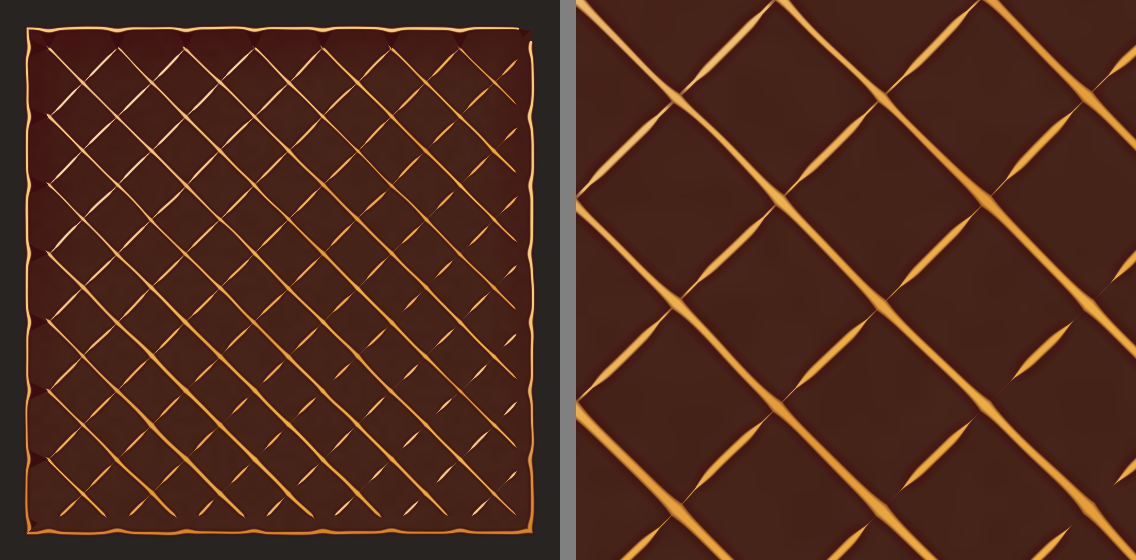
Left, the full canvas; right, a detail of the centre.
Reproduce this pattern procedurally as a WebGL 1 fragment shader.

```glsl
precision mediump float;
// Dark brown panel with a worn diagonal gold lattice inside a thin scalloped gold frame.
uniform vec2 u_resolution;

const float PITCH = 0.1224;                  // node spacing across and down
const vec2 NODE = vec2(0.2096, 0.9141);      // one lattice crossing
const vec3 GROUND = vec3(0.155, 0.142, 0.135);
const vec3 BROWN = vec3(0.275, 0.138, 0.095);
const vec3 WINE = vec3(0.255, 0.055, 0.065);
const vec3 RUST = vec3(0.53, 0.29, 0.13);
const vec3 ORANGE = vec3(0.84, 0.52, 0.15);
const vec3 GOLD = vec3(0.97, 0.76, 0.32);
const vec3 CREAM = vec3(0.95, 0.86, 0.69);

float hash(vec2 p) {
  return fract(sin(dot(p, vec2(127.1, 311.7))) * 4375.85);
}

float noise(vec2 p) {
  vec2 i = floor(p), f = fract(p);
  f = f * f * (3.0 - 2.0 * f);
  return mix(mix(hash(i), hash(i + vec2(1.0, 0.0)), f.x),
             mix(hash(i + vec2(0.0, 1.0)), hash(i + 1.0), f.x), f.y);
}

float boxDistance(vec2 p, float halfSize) {
  vec2 q = abs(p) - halfSize;
  return length(max(q, 0.0)) + min(max(q.x, q.y), 0.0);
}

float toInteger(float x) {
  return abs(fract(x + 0.5) - 0.5);
}

float stroke(float d, float halfWidth, float aa) {
  return smoothstep(-aa, aa, halfWidth - d);
}

// Lays a stroke with a dark halo, a rusty edge and a bright core.
vec3 gild(vec3 base, vec3 tone, float d, float halfWidth, float aa) {
  float halo = smoothstep(0.007, 0.0, d - halfWidth) * smoothstep(-0.001, 0.002, halfWidth);
  vec3 c = mix(base, WINE, 0.55 * halo);
  vec3 metal = mix(tone, RUST, smoothstep(0.35, 1.1, d / max(halfWidth, 0.0005)));
  return mix(c, metal, stroke(d, halfWidth, aa));
}

// Half width of a rising dash; t runs from its lower to its upper node.
float dashWidth(float t, float wear, float jitter) {
  float gap = wear * (0.12 + 0.16 * jitter);
  float taper = smoothstep(0.0, 0.3, t - gap) * smoothstep(0.0, 0.3, 1.0 - t - 0.4 * gap);
  return 0.0034 * max(taper, 0.6 * (1.0 - wear)) - 0.0008;
}

// Half width of a falling strand, swollen at its nodes.
float strandWidth(float t, float swell, float grain) {
  float nodeNear = pow(abs(2.0 * t - 1.0), 5.0);
  return 0.0019 + 0.0017 * nodeNear + 0.0014 * swell + 0.0012 * (grain - 0.5);
}

vec3 drawLattice(vec3 base, vec2 uv, float aa) {
  vec2 p = (uv - NODE) / PITCH;
  p += 0.025 * (vec2(noise(p * 2.3), noise(p * 2.3 + 31.0)) - 0.5);
  float a = p.x + p.y, b = p.x - p.y;
  float toDistance = PITCH * 0.7071;
  float slope = uv.x - uv.y;
  float pale = smoothstep(0.1, -0.6, slope);
  float wear = smoothstep(-0.3, 0.4, slope);

  // Strands narrow to nothing before they reach the frame.
  float trim = 0.006 * smoothstep(-0.012, 0.004, boxDistance(uv - vec2(0.503, 0.497), 0.425));

  float jitter = hash(vec2(floor(a), floor(b + 0.5)));
  float dash = dashWidth(fract(a), wear, jitter) - trim;
  vec3 dashTone = mix(mix(ORANGE, GOLD, 0.65), CREAM, max(pale, 0.7 * smoothstep(0.2, 0.6, slope)));
  vec3 c = gild(base, dashTone, toInteger(b) * toDistance, dash, aa);

  float swell = smoothstep(0.8, 0.2, uv.y) * smoothstep(0.65, 0.3, abs(uv.x - 0.45) + 0.2);
  float strand = strandWidth(fract(b), swell, noise(vec2(b, floor(a + 0.5) * 7.0))) - trim;
  float shine = 0.25 + 0.55 * noise(p * 1.4 + 9.0);
  vec3 strandTone = mix(mix(ORANGE, GOLD, shine), CREAM, 0.6 * pale);
  return gild(c, strandTone, toInteger(a) * toDistance, strand, aa);
}

void main() {
  vec2 uv = gl_FragCoord.xy / u_resolution;
  float aa = 0.9 / min(u_resolution.x, u_resolution.y);
  vec2 q = uv - vec2(0.4995, 0.499);
  vec2 p = (uv - NODE) / PITCH;

  // Scalloped panel edge, pinched inward beside each lattice node.
  bool upright = abs(q.x) > abs(q.y);
  float along = toInteger(upright ? p.y : p.x);
  float cusp = exp(-along * along * 60.0);
  float ripple = 0.003 * (noise(uv * 19.0) - 0.5);
  float edge = boxDistance(q, 0.451) + 0.004 * cusp + ripple;

  // Panel shade: wine red toward the rim and the upper left.
  float rim = smoothstep(-0.11, 0.0, edge);
  float corner = smoothstep(0.35, 1.0, uv.y - uv.x + 0.25);
  vec3 panel = mix(BROWN, WINE, clamp(0.5 * rim * uv.y + 0.25 * corner, 0.0, 0.8));
  panel += 0.012 * (noise(uv * 60.0) - 0.5);
  panel = drawLattice(panel, uv, aa);

  // Dark wedges hang from the top and left sides.
  float topLeft = step(abs(q.x), q.y) + step(abs(q.y), -q.x);
  float wedge = along * PITCH - 0.55 * edge - 0.018;
  panel = mix(panel, WINE * 0.9, min(topLeft, 1.0) * smoothstep(0.002, -0.002, wedge));

  // Frame, left open at the upper right corner.
  float opening = smoothstep(0.026, 0.018, length(q - 0.451));
  float frameWidth = 0.0026 + 0.0014 * cusp + 0.0014 * (noise(uv * 13.0) - 0.5) - 0.007 * opening;
  vec3 frameTone = mix(ORANGE, mix(GOLD, CREAM, 0.45), smoothstep(0.02, 0.5, uv.y));
  vec3 color = mix(GROUND, panel, smoothstep(aa, -aa, edge));
  color = gild(color, frameTone, abs(edge), frameWidth, aa);
  gl_FragColor = vec4(color, 1.0);
}
```
